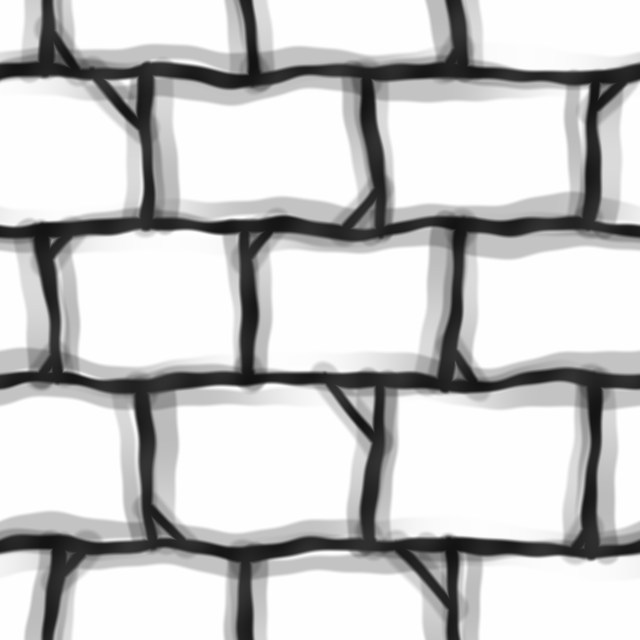
A Shadertoy shader for this texture:

```glsl
// Hand-inked brick wall: four courses of three bricks, tiling on the canvas.
// Translucent grey washes are multiplied first; dark brush strokes with forked
// corners go on top. Layered sines give the wobble and the variation.

const float TAU = 6.2831853;
const float COURSE = 0.25;

// Coverage of a soft round brush stroke from a to b.
float stroke(vec2 p, vec2 a, vec2 b, float halfWidth, float soft) {
    vec2 pa = p - a, ba = b - a;
    float d = length(pa - ba * clamp(dot(pa, ba) / dot(ba, ba), 0.0, 1.0));
    return 1.0 - smoothstep(halfWidth - soft, halfWidth + soft, d);
}

// Height of the wavy mortar bed below a given course.
float bedHeight(float row, float x) {
    float r = mod(row, 4.0);
    return 0.145 + COURSE * row + 0.01 * sin(r * TAU / 4.0)
         + 0.005 * sin(TAU * 2.0 * x + r * 2.1)
         + 0.004 * sin(TAU * 4.0 * x + r * 4.3 + 1.0);
}

float cube(float v) { return v * v * v; }

// Bed joint: three drifting washes and one dark line.
void paintBed(vec2 p, inout float paper, inout float ink) {
    float row = round((p.y - 0.145) / COURSE);
    float r = mod(row, 4.0);
    float d = p.y - bedHeight(row, p.x);
    for (float j = 0.0; j < 3.0; j++) {
        float drift = 0.007 * sin(TAU * (2.0 * p.x + 0.37 * j + 0.21 * r));
        float offset = 0.023 * (1.0 - j) + drift;
        float halfWidth = 0.015 + 0.004 * sin(TAU * (3.0 * p.x + 0.3 * r) + j);
        float wash = 1.0 - smoothstep(halfWidth - 0.004, halfWidth + 0.004, abs(d - offset));
        float load = smoothstep(-1.1, 0.1, sin(TAU * (p.x + 0.31 * r + 0.43 * j)));
        paper *= 1.0 - 0.23 * wash * load;
    }
    float lineHalf = 0.0105 + 0.002 * sin(TAU * 3.0 * p.x + r * 2.7)
                   + 0.001 * sin(TAU * 11.0 * p.x + r);
    ink = max(ink, 1.0 - smoothstep(lineHalf - 0.004, lineHalf + 0.004, abs(d)));
}

// Upright joint: leaning stem, a fork at each end and washes around them.
void paintJoint(vec2 p, float course, float k, inout float paper, inout float ink) {
    float c = mod(course, 4.0);
    float n = 3.0 * c + k;
    float odd = mod(c, 2.0);
    float x = mix(0.246, 0.06, odd) + k / 3.0
            + mix(-0.017, 0.02, odd) * cos(1.9 * k);
    vec2 q = vec2(p.x - x - round(p.x - x), p.y);
    float lean = 0.013 * cos(1.7 * (n - 5.0));
    vec2 top = vec2(lean, bedHeight(course + 1.0, x));
    vec2 foot = vec2(-lean, bedHeight(course, x));

    // Washes to both sides and one broad pass over the stem
    for (float j = -1.0; j < 2.0; j++) {
        vec2 side = vec2(0.022 * j + 0.007 * sin(n * 2.3 + j), 0.0);
        vec2 tilt = vec2(0.008 * sin(n * 1.7 + j * 2.0), 0.0);
        float halfWidth = 0.015 + 0.004 * sin(n * 3.1 + j * 1.3);
        float load = 0.2 + 0.06 * sin(n + 2.0 * j + 18.0 * q.y);
        paper *= 1.0 - load * stroke(q, foot + side - tilt, top + side + tilt, halfWidth, 0.004);
    }

    // Forks: signed reach along the bed, joining the stem at equal height
    float topReach = -0.085 * cube(cos(TAU * (n - 1.0) / 5.0));
    float footReach = -0.06 * cube(cos(TAU * (n - 2.5) / 4.5));
    vec2 topArm = top + vec2(topReach, 0.0);
    vec2 footArm = foot + vec2(footReach, 0.0);
    vec2 topJoin = mix(top, foot, (0.01 + abs(topReach)) / COURSE);
    vec2 footJoin = mix(foot, top, (0.01 + abs(footReach)) / COURSE);
    paper *= 1.0 - 0.18 * stroke(q, topArm, topJoin, 0.024, 0.005);
    paper *= 1.0 - 0.18 * stroke(q, footArm, footJoin, 0.022, 0.005);

    float stemHalf = 0.0105 + 0.0025 * sin(24.0 * q.y + n * 2.0);
    ink = max(ink, stroke(q, foot, top, stemHalf, 0.004));
    ink = max(ink, stroke(q, topArm, topJoin, 0.008, 0.004));
    ink = max(ink, stroke(q, footArm, footJoin, 0.008, 0.004));
}

void mainImage(out vec4 fragColor, in vec2 fragCoord) {
    vec2 uv = fragCoord / iResolution.xy;

    // Unsteady hand: periodic warp of the drawing plane
    vec2 p = uv + 0.003 * sin(TAU * 5.0 * uv.yx + vec2(1.0, 2.5))
                + 0.001 * sin(TAU * 13.0 * uv.yx + TAU * 3.0 * uv);

    float paper = 0.995, ink = 0.0;
    paintBed(p, paper, ink);
    float nearest = floor((p.y - 0.145) / COURSE);
    for (float i = -1.0; i < 2.0; i++)
        for (float k = 0.0; k < 3.0; k++)
            paintJoint(p, nearest + i, k, paper, ink);

    // Uneven ink density along the strokes
    float density = sin(TAU * (4.0 * uv.x + 3.0 * uv.y)) * sin(TAU * (5.0 * uv.y - 7.0 * uv.x));
    float inkTone = 0.12 + 0.06 * density;
    fragColor = vec4(vec3(mix(paper, inkTone, 0.97 * ink)), 1.0);
}
```
